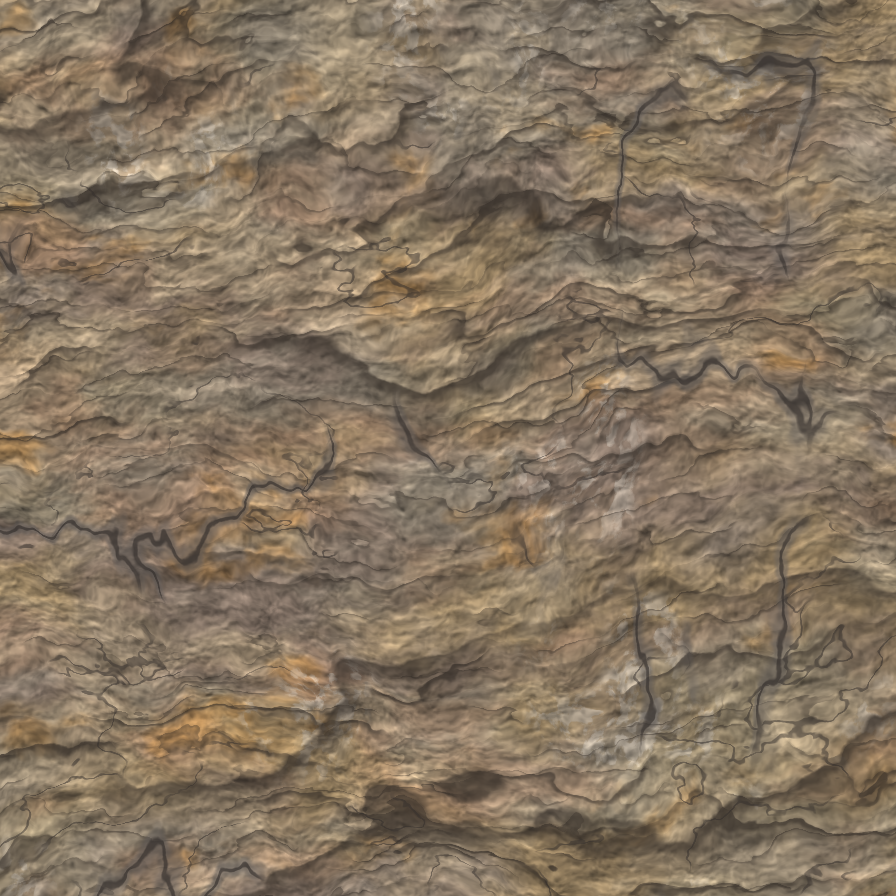
Give the GLSL for this texture, as a Shadertoy shader.

```glsl
// Weathered ochre and grey cliff rock with broken ledges, cracks and mineral stains

float hash(vec2 p) {
    vec3 q = fract(p.xyx * 0.1031);
    q += dot(q, q.yzx + 33.33);
    return fract((q.x + q.y) * q.z);
}

float noise(vec2 p) {
    vec2 i = floor(p), f = fract(p);
    f = f * f * f * (f * (f * 6.0 - 15.0) + 10.0);
    return mix(mix(hash(i), hash(i + vec2(1, 0)), f.x),
               mix(hash(i + vec2(0, 1)), hash(i + vec2(1, 1)), f.x), f.y);
}

float fbm(vec2 p) {
    float sum = 0.0, amp = 0.5;
    for (int i = 0; i < 5; i++) {
        sum += amp * noise(p);
        p = mat2(1.96, 0.38, -0.38, 1.96) * p + 17.3;
        amp *= 0.5;
    }
    return sum / 0.97;
}

// Soft 0..1 patches covering the part of the noise above a level
float patches(vec2 p, float level, float softness) {
    return smoothstep(level - softness, level + softness, fbm(p));
}

// Broken strata: negative in the shade under an edge, positive on its lit rim
float ledges(vec2 p, float count, float seed) {
    float layer = count * p.y + 3.0 * fbm(p * count * vec2(0.32, 0.6) + seed);
    float f = fract(layer), id = floor(layer);
    float along = noise(vec2(p.x * count * 0.6 + id * 7.3, id * 3.1 + seed));
    float strength = smoothstep(0.35, 0.75, along);
    float shade = 0.4 * smoothstep(0.5, 0.95, f) + 0.6 * smoothstep(0.83, 0.94, f);
    shade *= 1.0 - smoothstep(0.96, 1.0, f);
    float rim = smoothstep(0.0, 0.05, f) * (1.0 - smoothstep(0.05, 0.35, f));
    return strength * (0.3 * rim - shade);
}

// Thin fissure along a noise contour
float fissure(vec2 p, float width) {
    return 1.0 - smoothstep(width * 0.3, width, abs(fbm(p) - 0.5));
}

// Craggy height: rounded lumps, sharp creases and fine grit
float relief(vec2 p) {
    float crease = abs(fbm(p * vec2(13, 25) + 5.0) - 0.5);
    return fbm(p * vec2(17, 30)) - 1.1 * crease + 0.16 * noise(p * vec2(110, 150));
}

void mainImage(out vec4 fragColor, in vec2 fragCoord) {
    vec2 uv = fragCoord / iResolution.y;

    // Bend and tilt the bedding, with ragged small wobbles
    vec2 p = uv + 0.08 * (vec2(fbm(uv * 4.0 + 2.0), fbm(uv * 4.0 + 31.0)) - 0.5);
    p += 0.012 * (vec2(fbm(uv * 28.0 + 7.0), fbm(uv * 28.0 + 51.0)) - 0.5);
    p.y -= 0.08 * p.x + 0.025 * sin(p.x * 6.0 + p.y * 5.0);
    p += 3.0;

    // Mineral colours
    vec3 color = mix(vec3(0.49, 0.44, 0.39), vec3(0.555, 0.475, 0.355),
                     patches(p * vec2(6, 9), 0.46, 0.16));
    color = mix(color, vec3(0.45, 0.385, 0.345),
                0.6 * patches(p * vec2(7, 13) + 40.0, 0.55, 0.13));
    color = mix(color, vec3(0.49, 0.47, 0.41),
                0.5 * patches(p * vec2(6, 11) + 71.0, 0.57, 0.12));
    color = mix(color, vec3(0.57, 0.44, 0.34),
                0.45 * patches(p * vec2(6, 12) + 93.0, 0.61, 0.11));
    color = mix(color, vec3(0.63, 0.565, 0.465),
                0.6 * patches(p * vec2(10, 16) + 12.0, 0.6, 0.14));
    color = mix(color, vec3(0.63, 0.45, 0.23),
                0.55 * patches(p * vec2(9, 14) + 57.0, 0.74, 0.1));

    // Pale lichen specks gathered in a few loose areas
    float lichen = patches(p * 6.0 + 83.0, 0.66, 0.08) * patches(p * 80.0, 0.56, 0.08);
    color = mix(color, vec3(0.66, 0.63, 0.59), 0.55 * lichen);

    // Rough surface lit from the upper left
    float slope = relief(p) - relief(p + vec2(-0.0016, 0.0038));
    float grain = noise(p * 250.0) + noise(p * 150.0 + 9.0) - 1.0;
    float blotch = fbm(p * vec2(34, 55) + 8.0) - 0.5;
    color *= 1.05 + clamp(1.4 * slope, -0.4, 0.32) + 0.15 * grain + 0.4 * blotch;

    // Ledges at three sizes
    float big = ledges(p, 6.0, 3.0);
    float medium = ledges(p, 14.0, 19.0);
    float small = ledges(p, 31.0, 47.0);
    float edge = 0.85 * big + 0.8 * medium + 0.55 * small;
    color *= 1.0 + 0.5 * max(edge, 0.0);
    color = mix(color, vec3(0.19, 0.165, 0.145), 0.7 * clamp(-edge, 0.0, 1.0));

    // Steep blue-grey joints and fine hairline cracks
    float jointMask = patches(p * 5.0 + 25.0, 0.56, 0.07);
    vec2 jointPos = p * vec2(5, 2.2) + 64.0;
    float joint = jointMask * fissure(jointPos, 0.035);
    color = mix(color, vec3(0.35, 0.335, 0.33), 0.5 * joint);
    joint = jointMask * fissure(jointPos, 0.009);
    float hairline = patches(p * 9.0 + 15.0, 0.55, 0.06) * fissure(p * vec2(7, 12) + 36.0, 0.012);
    color = mix(color, vec3(0.2, 0.18, 0.17), max(0.65 * joint, 0.5 * hairline));

    fragColor = vec4(clamp(color, 0.0, 1.0), 1.0);
}
```
